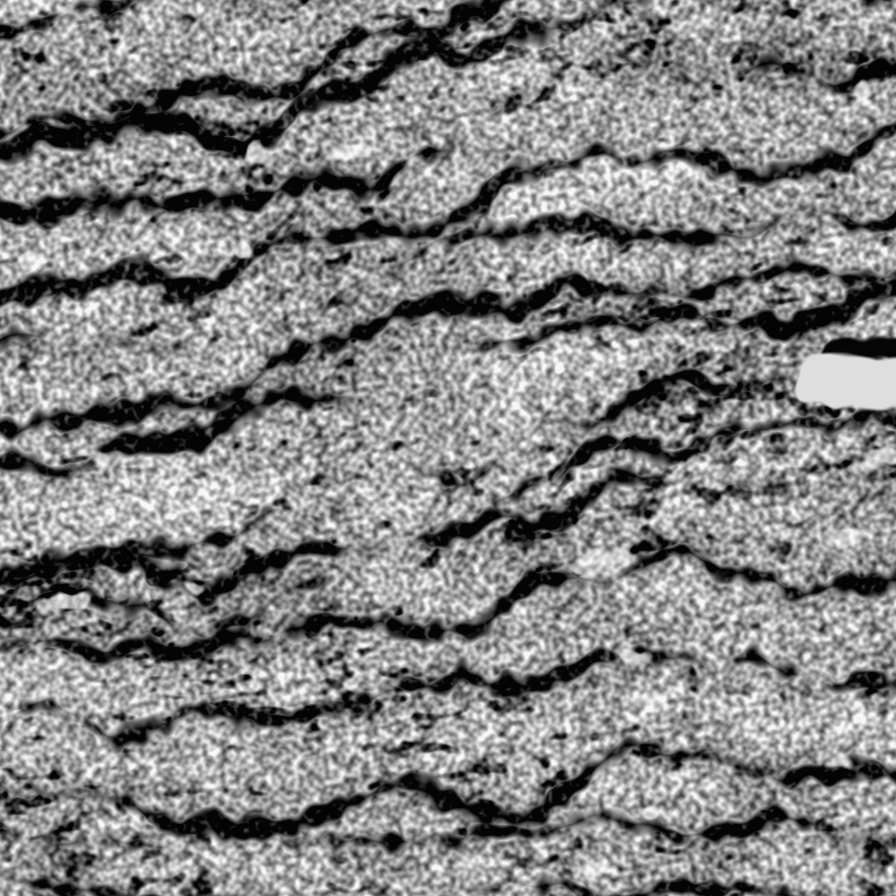
Give the GLSL for this texture, as a WebGL 2 fragment shader.

```glsl
#version 300 es
precision highp float;
// Grainy grey layered matrix cut by dark, wavy, broken seams that rise to the right.
// Each seam is a noise-bent height curve with varying width, frayed by the grain; speckled
// smudges, small bright inclusions and one pale void are laid over the matrix.

#define SEAMS 17
#define INCLUSIONS 16
#define BASE_TONE 0.675
#define GRAIN_SCALE 140.0
#define GRAIN_CONTRAST 0.66
#define PATCH_CONTRAST 0.17
#define SEAM_DEPTH 0.66
#define SEAM_WIDTH 0.0030
#define SEAM_SWELL 0.018
#define FLECK_DEPTH 0.50
#define TILT 0.20
#define VOID_CENTER vec2(0.975, 0.575)

uniform vec2 u_resolution;
out vec4 fragColor;

vec2 hash2(vec2 cell) {
  uvec2 q = uvec2(ivec2(cell));
  q = q * 1664525u + 1013904223u;
  q.x += q.y * 1664525u;
  q.y += q.x * 1664525u;
  q ^= q >> 16u;
  q.x += q.y * 1664525u;
  q.y += q.x * 1664525u;
  q ^= q >> 16u;
  return vec2(q & 65535u) / 65535.0;
}

float cornerSlope(vec2 cell, vec2 offset) {
  float angle = 6.28319 * hash2(cell).x;
  return dot(vec2(cos(angle), sin(angle)), offset);
}

// Gradient noise, roughly -0.7 to 0.7
float gradientNoise(vec2 p) {
  vec2 i = floor(p), f = p - i;
  vec2 u = f * f * f * (f * (f * 6.0 - 15.0) + 10.0);
  vec2 e = vec2(1.0, 0.0);
  return mix(mix(cornerSlope(i, f), cornerSlope(i + e, f - e), u.x),
             mix(cornerSlope(i + e.yx, f - e.yx), cornerSlope(i + 1.0, f - 1.0), u.x), u.y);
}

// Octaves at different angles, so that the lattice stays hidden
float grain(vec2 p) {
  vec2 r = mat2(0.8, 0.6, -0.6, 0.8) * p;
  vec2 s = mat2(0.92, -0.39, 0.39, 0.92) * p;
  return 0.72 * gradientNoise(r * GRAIN_SCALE)
       + 0.55 * gradientNoise(s * GRAIN_SCALE * 0.63 + 31.7)
       + 0.25 * gradientNoise(s.yx * GRAIN_SCALE * 0.33 + 11.3);
}

float layerTilt(float height) {
  return TILT * smoothstep(0.05, 0.5, height);
}

// x: dark core of the seams, y: soft smudge around them
vec2 seams(vec2 p, float speckle) {
  vec2 result = vec2(0.0);
  float rough = 0.015 * gradientNoise(p * 47.0) - 0.007 * speckle;
  for (int i = 0; i < SEAMS; i++) {
    float id = float(i);
    vec2 rnd = hash2(vec2(id, 71.0));
    float base = (id + 0.8 * rnd.x) / float(SEAMS) * 1.2 - 0.1;
    float row = id * 1.37 + 0.41;
    float curve = base + layerTilt(base) * (p.x - 0.5)
                + 0.085 * gradientNoise(vec2(p.x * 2.3, base * 3.0 + 0.37))
                + 0.060 * gradientNoise(vec2(p.x * 5.5, row))
                + 0.030 * gradientNoise(vec2(p.x * 11.0, row + 20.0))
                + 0.014 * gradientNoise(vec2(p.x * 23.0, row + 40.0));
    float upper = smoothstep(0.1, 0.5, base);
    float width = SEAM_WIDTH * mix(0.4, 1.2, upper)
                + SEAM_SWELL * mix(0.6, 1.0, upper) * gradientNoise(vec2(p.x * 3.4 + rnd.y * 7.0, row + 80.0))
                + 0.009 * gradientNoise(vec2(p.x * 17.0, row + 120.0));
    float d = abs(p.y - curve);
    float present = smoothstep(-0.005, 0.002, width);
    float edge = d + rough - clamp(width, 0.0, 0.009);
    float core = present * (1.0 - smoothstep(-0.003, 0.009, edge));
    // The smudge lies mostly to one side
    float side = (p.y - curve) * (rnd.y > 0.5 ? 1.0 : -1.0);
    float spread = side > 0.0 ? 0.0014 : 0.0003;
    result = max(result, vec2(core, (0.3 + 0.7 * present) * exp(-d * d / spread)));
  }
  return result;
}

// Small dark wisps that follow the layering, dense inside smudges
float flecks(vec2 p, float smudge) {
  vec2 q = vec2(p.x, p.y - layerTilt(p.y) * (p.x - 0.5));
  q.y += 0.03 * gradientNoise(p * 5.0 + 3.0);
  float wisp = 0.8 * gradientNoise(q * vec2(20.0, 40.0)) + 0.7 * gradientNoise(q * vec2(55.0, 80.0) + 7.0);
  float zone = smoothstep(-0.15, 0.4, gradientNoise(q * vec2(3.0, 6.0) + 17.0));
  return smoothstep(0.05, 0.5, wisp + 0.28 * (zone + smudge) - 0.27);
}

float inclusions(vec2 p) {
  float cover = 0.0;
  for (int i = 0; i < INCLUSIONS; i++) {
    vec2 center = hash2(vec2(float(i), 211.0));
    vec2 shape = hash2(vec2(float(i), 307.0));
    vec2 q = p - center;
    q.y -= 0.25 * (shape.y - 0.3) * q.x;
    q.x /= 1.0 + 1.8 * shape.x * shape.x;
    float d = length(q) - mix(0.005, 0.013, shape.y) + 0.013 * gradientNoise(p * 48.0);
    cover = max(cover, 1.0 - smoothstep(-0.004, 0.004, d));
  }
  return cover;
}

float roundedBox(vec2 p, vec2 halfSize, float radius) {
  vec2 q = abs(p) - halfSize + radius;
  return length(max(q, 0.0)) + min(max(q.x, q.y), 0.0) - radius;
}

void main() {
  vec2 p = gl_FragCoord.xy / min(u_resolution.x, u_resolution.y);

  // Matrix: grain over broad patches
  float patches = gradientNoise(p * vec2(4.0, 8.0) + 5.0) + 0.7 * gradientNoise(p * vec2(13.0, 19.0));
  float speckle = grain(p);
  float tone = BASE_TONE + PATCH_CONTRAST * patches + GRAIN_CONTRAST * speckle;

  // Dark layering
  vec2 seam = seams(p, speckle);
  float smudge = seam.y * clamp(0.6 + 1.2 * gradientNoise(p * vec2(5.0, 11.0) + 23.0), 0.0, 1.0);
  tone -= 0.13 * smudge;
  tone -= max(SEAM_DEPTH * seam.x, FLECK_DEPTH * flecks(p, smudge));

  // Bright inclusions, then the void with its dark cap
  tone = mix(tone, 0.9 + 0.3 * speckle, 0.85 * inclusions(p));
  float ragged = 0.010 * gradientNoise(p * 32.0);
  float cap = roundedBox(p - VOID_CENTER - vec2(0.005, 0.035), vec2(0.06, 0.012), 0.010) + ragged;
  float hollow = roundedBox(p - VOID_CENTER, vec2(0.088, 0.027), 0.020) + ragged;
  tone = mix(tone, 0.02, 1.0 - smoothstep(-0.003, 0.004, cap));
  tone = mix(tone, 0.87, 1.0 - smoothstep(-0.003, 0.003, hollow));

  fragColor = vec4(vec3(clamp(tone, 0.015, 0.97)), 1.0);
}
```
